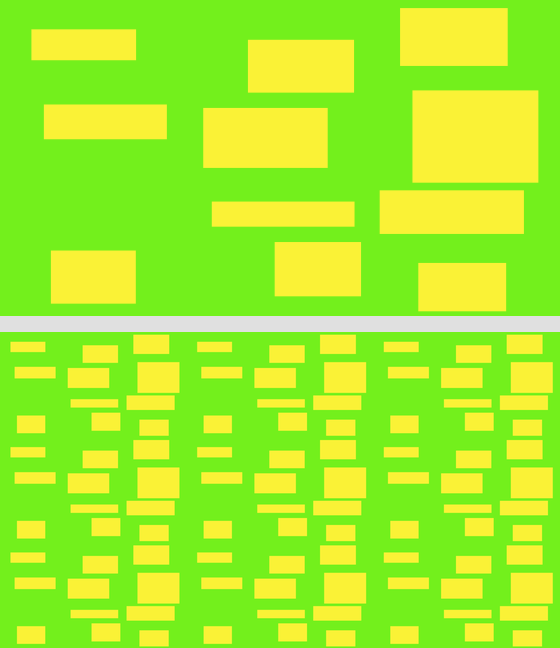
Top, the tile; bottom, the same tile 3 across and 3 down.
Write a Shadertoy shader that draws this background.

```glsl
// Flat yellow rectangles of mixed sizes scattered on a bright green ground.
// Each rectangle lies inside one cell of a grid with uneven rows; low-discrepancy
// sequences set its size and place. Distances wrap, so the canvas tiles.

const vec3 GROUND_COLOR = vec3(0.45, 0.94, 0.11);
const vec3 BLOCK_COLOR  = vec3(0.98, 0.95, 0.21);

const int COLUMNS = 3;
const int ROWS = 4;
const int EMPTY_CELL = 1;                      // one cell is left bare

const vec2 MIN_FILL = vec2(0.415, 0.36);       // block size as a share of its cell
const vec2 MAX_FILL = vec2(0.815, 0.92);
const float EDGE_MARGIN = 0.1;                 // share of the slack kept free per side

const float ROW_WOBBLE = 0.05;                 // unevenness of the row heights
const float WOBBLE_START = -2.1;               // phase of the first column
const float WOBBLE_STEP = 1.3;                 // phase change per column

const vec2 SIZE_STEP  = vec2(0.7549, 0.5698);  // irrational steps of the sequences
const vec2 SIZE_SEED  = vec2(0.1, 0.3);
const vec2 PLACE_STEP = vec2(0.618, 0.4142);
const vec2 PLACE_SEED = vec2(0.5, 0.2);

const float TAU = 6.2831853;

// Height of the line below a row; runs from 0 to 1 over all rows.
float rowLine(int column, int row) {
    float t = float(row) / float(ROWS);
    float phase = WOBBLE_START + WOBBLE_STEP * float(column);
    return t + ROW_WOBBLE * (cos(phase + TAU * t) - cos(phase));
}

// Antialiased coverage of a rectangle, with offsets wrapped around the canvas.
float blockCoverage(vec2 uv, vec2 center, vec2 halfSize) {
    vec2 offset = uv - center;
    offset -= round(offset);
    vec2 inside = clamp((halfSize - abs(offset)) * iResolution.xy + 0.5, 0.0, 1.0);
    return inside.x * inside.y;
}

void mainImage(out vec4 fragColor, in vec2 fragCoord) {
    vec2 uv = fragCoord / iResolution.xy;
    float coverage = 0.0;

    for (int cell = 0; cell < COLUMNS * ROWS; cell++) {
        if (cell == EMPTY_CELL) continue;
        int column = cell / ROWS;
        int row = cell % ROWS;

        // Bounds of the cell
        vec2 low  = vec2(float(column) / float(COLUMNS), rowLine(column, row));
        vec2 high = vec2(float(column + 1) / float(COLUMNS), rowLine(column, row + 1));
        vec2 cellSize = high - low;

        // Size and place of the block within it
        vec2 sizePick  = fract(float(cell) * SIZE_STEP + SIZE_SEED);
        vec2 placePick = fract(float(cell) * PLACE_STEP + PLACE_SEED);
        vec2 size = cellSize * mix(MIN_FILL, MAX_FILL, sizePick);
        vec2 shift = mix(vec2(EDGE_MARGIN), vec2(1.0 - EDGE_MARGIN), placePick);
        vec2 center = low + 0.5 * size + (cellSize - size) * shift;

        coverage = max(coverage, blockCoverage(uv, center, 0.5 * size));
    }

    fragColor = vec4(mix(GROUND_COLOR, BLOCK_COLOR, coverage), 1.0);
}
```
